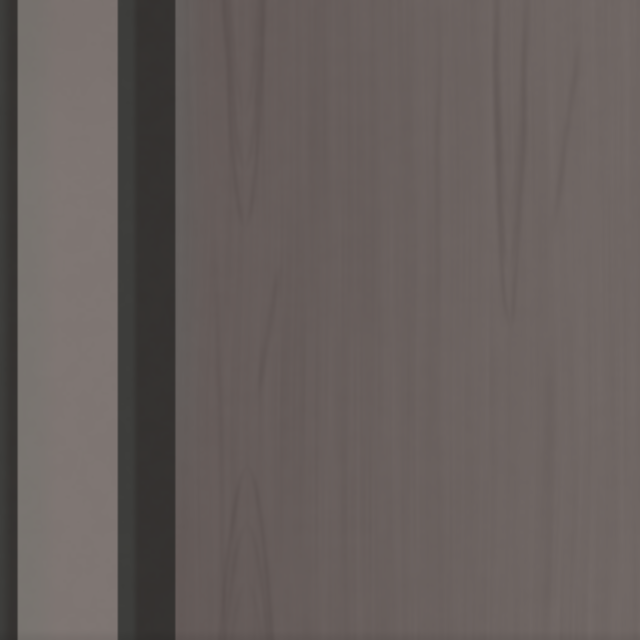
This texture is drawn by a three.js fragment shader. Its source:

```glsl
varying vec2 vUv;

#define STRIP_LEFT 0.0275
#define STRIP_RIGHT 0.184
#define GROOVE_STEP 0.211
#define WOOD_LEFT 0.274
#define EDGE_SOFT 0.0022
#define GRAIN_DEPTH 0.026
#define FIGURE_DEPTH 0.021
#define MOTTLE_DEPTH 0.008

float hash(vec2 p) {
  p = fract(p * vec2(0.1031, 0.1137));
  p += dot(p, p.yx + 33.33);
  return fract((p.x + p.y) * p.x * 17.0);
}

float noise(vec2 p) {
  vec2 i = floor(p), f = fract(p);
  f = f * f * (3.0 - 2.0 * f);
  return mix(mix(hash(i), hash(i + vec2(1.0, 0.0)), f.x),
             mix(hash(i + vec2(0.0, 1.0)), hash(i + vec2(1.0, 1.0)), f.x), f.y);
}

float edge(float at, float x) {
  return smoothstep(at - EDGE_SOFT, at + EDGE_SOFT, x);
}

float bell(float d, float width) {
  return exp(-d * d / (width * width));
}

// Nested curved growth rings opening up (dir = 1) or down (dir = -1)
float cathedral(vec2 p, vec2 tip, float dir, float spread, float reach) {
  float sum = 0.0;
  for (int i = 0; i < 3; i++) {
    float k = float(i);
    float t = (p.y - tip.y) * dir - k * 0.09;
    float halfWidth = spread * sqrt(max(t, 0.0));
    float fade = smoothstep(-0.02, 0.04, t) * (1.0 - smoothstep(reach * 0.6, reach, t));
    sum += bell(abs(p.x - tip.x) - halfWidth, 0.0045) * fade * (1.0 - 0.25 * k);
  }
  return sum;
}

// Soft dark vein between two points, a being the lower one
float vein(vec2 p, vec2 a, vec2 b, float width) {
  float t = (p.y - a.y) / (b.y - a.y);
  float fade = smoothstep(-0.1, 0.2, t) * (1.0 - smoothstep(0.8, 1.1, t));
  return bell(p.x - mix(a.x, b.x, t), width) * fade;
}

float woodGrain(vec2 p) {
  float x = p.x + 0.012 * (noise(vec2(p.x * 9.0, p.y * 3.0)) - 0.5);
  float broad = noise(vec2(x * 38.0, p.y * 1.6)) - 0.5;
  float medium = noise(vec2(x * 95.0, p.y * 2.5 + 7.0)) - 0.5;
  float fine = noise(vec2(x * 210.0, p.y * 5.0 + 19.0)) - 0.5;
  float patches = 0.4 + 0.9 * noise(vec2(p.x * 7.0, p.y * 3.0 + 4.0));
  return 0.35 * broad + (0.45 * medium + 0.4 * fine) * patches;
}

float woodFigure(vec2 p) {
  p.x += 0.006 * (noise(vec2(p.x * 12.0, p.y * 9.0)) - 0.5);
  float f = cathedral(p, vec2(0.383, 0.645), 1.0, 0.055, 0.5);
  f += cathedral(p, vec2(0.797, 0.49), 1.0, 0.038, 0.55);
  f += cathedral(p, vec2(0.385, 0.27), -1.0, 0.075, 0.5);
  f += vein(p, vec2(0.402, 0.38), vec2(0.435, 0.58), 0.006);
  f += vein(p, vec2(0.866, 0.64), vec2(0.903, 0.93), 0.006);
  f += 0.8 * vein(p, vec2(0.855, 0.0), vec2(0.858, 0.46), 0.010);
  f += 0.7 * vein(p, vec2(0.350, 0.0), vec2(0.340, 0.62), 0.005);
  f += 0.6 * vein(p, vec2(0.682, 0.5), vec2(0.688, 1.0), 0.005);
  return f;
}

vec3 woodPanel(vec2 p) {
  float across = smoothstep(WOOD_LEFT, 1.0, p.x);
  vec3 color = mix(vec3(0.394, 0.357, 0.349), vec3(0.437, 0.402, 0.391), across);
  color += vec3(-0.004, 0.014, 0.014) * (1.0 - smoothstep(0.275, 0.33, p.x)) * smoothstep(0.1, 0.5, p.y);
  color += GRAIN_DEPTH * woodGrain(p);
  return color - FIGURE_DEPTH * woodFigure(p) * vec3(1.0, 1.0, 0.97);
}

vec3 paleStrip(vec2 p) {
  float across = smoothstep(STRIP_LEFT, STRIP_RIGHT, p.x);
  vec3 color = mix(vec3(0.475, 0.457, 0.440), vec3(0.496, 0.461, 0.449), smoothstep(0.0, 0.4, across));
  return color - 0.014 * smoothstep(0.7, 1.0, p.y);
}

void main() {
  vec2 p = vUv;
  vec3 shadow = vec3(0.208, 0.198, 0.191);
  vec3 grooveWall = vec3(0.240, 0.240, 0.232);

  // Vertical bands from left to right
  vec3 color = mix(grooveWall, shadow, smoothstep(0.0, 0.02, p.x));
  color = mix(color, paleStrip(p), edge(STRIP_LEFT, p.x));
  color = mix(color, grooveWall, edge(STRIP_RIGHT, p.x));
  color = mix(color, shadow, smoothstep(GROOVE_STEP - 0.007, GROOVE_STEP + 0.007, p.x));
  color = mix(color, woodPanel(p), edge(WOOD_LEFT, p.x));

  // Faint surface mottling and lower shade
  float mottle = 0.6 * noise(p * 45.0) + 0.4 * noise(p * 130.0) - 0.5;
  color += MOTTLE_DEPTH * mottle;
  color *= 1.0 - 0.06 * (1.0 - smoothstep(0.0, 0.018, p.y));
  gl_FragColor = vec4(color, 1.0);
}
```
